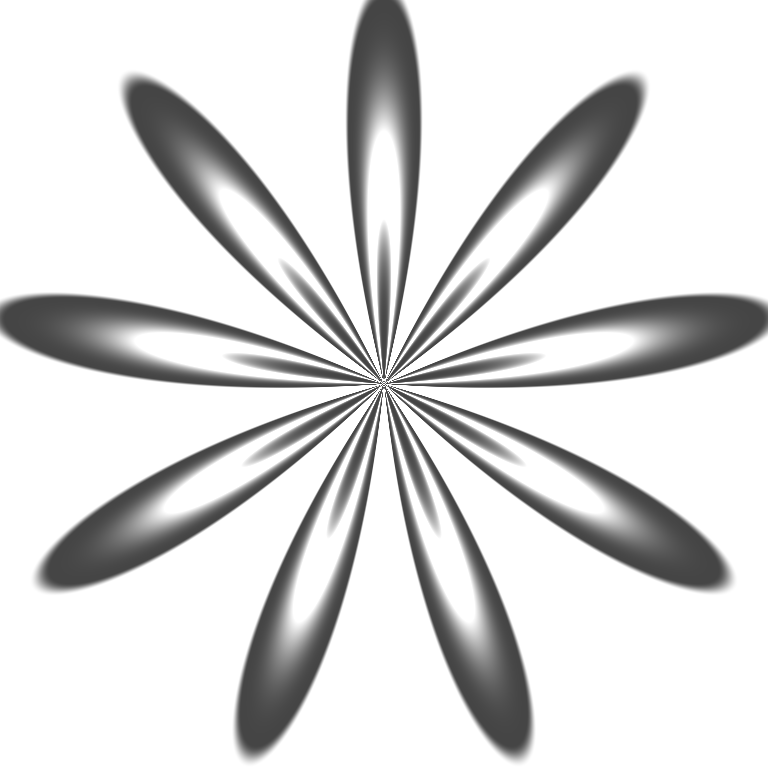
Write a Shadertoy shader that draws this background.

```glsl
// Grey level across a petal: 0 at its rim, growing towards its core
float petalShade(float depth) {
    float rim = smoothstep(-0.09, 0.05, depth);
    float outerBand = pow(clamp(depth / 0.73, 0.0, 1.0), 3.2);
    float innerBand = pow(clamp((1.5 - depth) / 0.41, 0.0, 1.0), 3.0);
    float light = 0.27 + 0.73 * min(outerBand, innerBand);
    return mix(1.0, light, rim);
}

void mainImage(out vec4 fragColor, in vec2 fragCoord) {
    vec2 p = (2.0 * fragCoord - iResolution.xy) / min(iResolution.x, iResolution.y);
    float radius = length(p);

    // Nine petals, the first pointing straight up
    float angle = atan(p.x, p.y + 1e-6);
    float wave = cos(9.0 * angle);

    // The rim closes in as the radius grows
    float rimWave = -0.55 + 0.75 * radius + 0.75 * radius * radius;
    float depth = wave - rimWave;

    fragColor = vec4(vec3(petalShade(depth)), 1.0);
}
```
